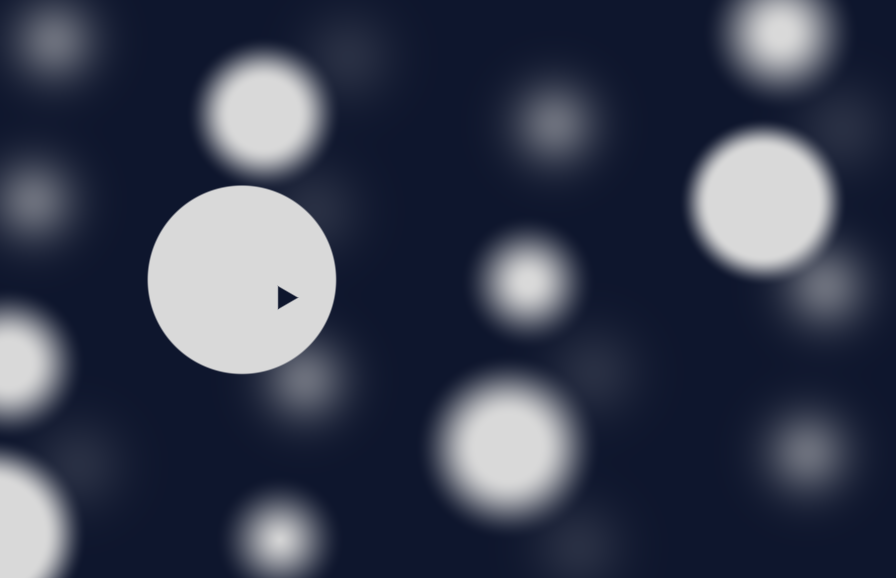
A Shadertoy shader for this background:

```glsl
float hash(float n) {
    return fract(sin(n * 127.1) * 43758.5453);
}

// Soft disc coverage: half strength at the radius
float softDisc(vec2 p, float radius, float blur) {
    return 1.0 - smoothstep(radius - blur, radius + blur, length(p));
}

// Fully defocused spot with a long falloff
float glow(vec2 p, float width) {
    return exp(-0.5 * dot(p, p) / (width * width));
}

// Distance to an equilateral triangle pointing right
float triangleDistance(vec2 p, float inradius) {
    return max(-p.x, 0.5 * p.x + 0.866 * abs(p.y)) - inradius;
}

// Evenly spread positions with a little jitter, overscanning the sides
vec2 scatter(float i, float aspect) {
    vec2 cell = fract(vec2(0.27, 0.516) + i * vec2(0.7549, 0.5698));
    vec2 jitter = vec2(hash(i + 3.0), hash(i + 41.0)) - 0.5;
    return vec2((cell.x * 1.15 - 0.04) * aspect, cell.y) + 0.03 * jitter;
}

void mainImage(out vec4 fragColor, in vec2 fragCoord) {
    vec2 p = fragCoord / iResolution.y;
    float aspect = iResolution.x / iResolution.y;
    float pixel = 1.0 / iResolution.y;
    vec3 navy = vec3(0.055, 0.085, 0.175);
    vec3 paleGrey = vec3(0.85);
    vec3 color = navy;

    // Dim spots, the faintest at the back
    for (int k = 20; k >= 9; k--) {
        vec2 q = p - scatter(float(k), aspect);
        float cover = k > 14 ? 0.13 * glow(q, 0.055) : 0.46 * glow(q, 0.05);
        color = mix(color, paleGrey, cover);
    }

    // Bright discs, larger and less blurred towards the front
    for (int k = 8; k >= 1; k--) {
        float i = float(k);
        float blur = 0.017 + 0.0045 * i + 0.024 * hash(i + 17.0);
        float cover = softDisc(p - scatter(i, aspect), 0.143 - 0.0115 * i, blur);
        color = mix(color, paleGrey, cover);
    }

    // Focused disc with a small triangular notch
    vec2 q = p - vec2(0.27 * aspect, 0.516);
    color = mix(color, paleGrey, softDisc(q, 0.163, max(pixel, 0.002)));
    float notch = triangleDistance(q - vec2(0.074, -0.031), 0.0115);
    color = mix(color, navy, 1.0 - smoothstep(-pixel, pixel, notch));

    fragColor = vec4(color, 1.0);
}
```
